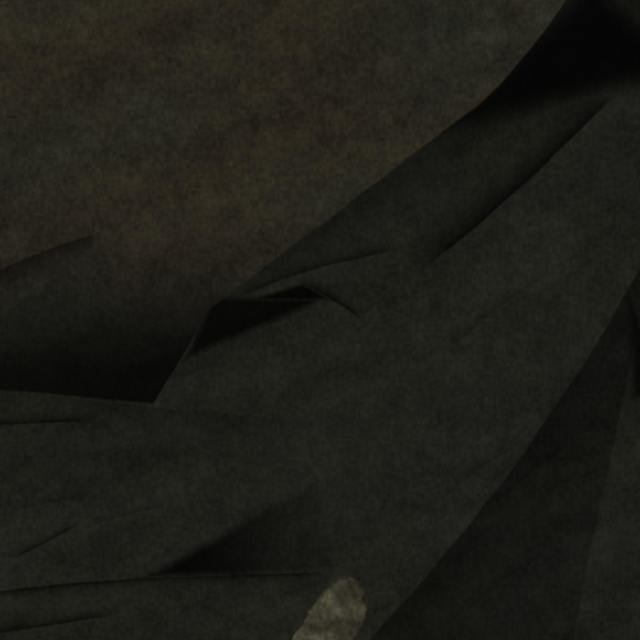
This texture is drawn by a WebGL 1 fragment shader. Its source:

```glsl
precision highp float;
// Dim, creased cloth: a brown upper sheet overlaps olive-grey sheets below it.
// Each fold is a one-sided shadow along a bent line, pockets are soft triangles,
// and value noise adds slanted stains, mottling and a fine weave.
uniform vec2 u_resolution;

#define BROWN vec3(0.156, 0.145, 0.113)
#define OLIVE vec3(0.117, 0.118, 0.098)
#define SHADE vec3(0.058, 0.060, 0.049)
#define BLACK vec3(0.022, 0.023, 0.021)
#define STRAW vec3(0.245, 0.232, 0.190)
#define EDGE 0.0025
#define GRAIN 0.21
#define MOTTLE 0.36
#define STAIN 0.42
#define FAINT_CREASES 9

float hash(vec2 p) {
  vec3 q = fract(vec3(p.xyx) * 0.1031);
  q += dot(q, q.yzx + 33.33);
  return fract((q.x + q.y) * q.z);
}

float noise(vec2 p) {
  vec2 i = floor(p), f = fract(p);
  f = f * f * (3.0 - 2.0 * f);
  return mix(mix(hash(i), hash(i + vec2(1, 0)), f.x),
             mix(hash(i + vec2(0, 1)), hash(i + vec2(1, 1)), f.x), f.y);
}

float fbm(vec2 p) {
  float sum = 0.0, amp = 0.5;
  for (int i = 0; i < 4; i++) {
    sum += amp * noise(p);
    p = mat2(1.6, 1.2, -1.2, 1.6) * p + 7.3;
    amp *= 0.5;
  }
  return sum;
}

// Signed distance to the line a->b, positive on its left.
float leftOf(vec2 p, vec2 a, vec2 b) {
  vec2 d = normalize(b - a);
  return dot(p - a, vec2(-d.y, d.x));
}

// Shadow on the left of a->b: sharp at the line, fading over width.
float fold(vec2 p, vec2 a, vec2 b, float bend, float width) {
  vec2 d = b - a;
  float t = dot(p - a, d) / dot(d, d);
  float s = leftOf(p, a, b) - bend * 4.0 * t * (1.0 - t);
  float taper = smoothstep(0.0, 0.18, t) * (1.0 - smoothstep(0.82, 1.0, t));
  return smoothstep(-EDGE, EDGE, s) * exp(-max(s, 0.0) / width) * taper;
}

// Soft triangle with counter-clockwise corners.
float pocket(vec2 p, vec2 a, vec2 b, vec2 c, float soft) {
  float inside = min(leftOf(p, a, b), min(leftOf(p, b, c), leftOf(p, c, a)));
  return smoothstep(-EDGE, soft, inside);
}

// Height of the lower rim of the upper sheet.
float rim(float x) {
  float flare = max(x - 0.74, 0.0);
  return 0.39 - 0.083 * min(x, 0.24) + 1.7 * clamp(x - 0.24, 0.0, 0.085)
       + 0.763 * max(x - 0.325, 0.0) + 3.0 * flare * flare;
}

void main() {
  vec2 uv = gl_FragCoord.xy / u_resolution;
  vec2 p = uv + 0.008 * (vec2(fbm(uv * 11.0), fbm(uv * 11.0 + 40.0)) - 0.47);
  float sheet = smoothstep(-EDGE, EDGE, (p.y - rim(p.x)) * 0.75);

  // Broad folds of the lower sheets
  float hollow = smoothstep(0.0, 0.08, leftOf(p, vec2(0.32, 0.45), vec2(0.95, 0.84)));
  float dim = 0.55 * hollow * smoothstep(0.24, 0.34, p.x);
  dim = max(dim, 0.85 * fold(p, vec2(1.10, 0.77), vec2(0.45, -0.13), 0.05, 0.30));
  float rightPanel = smoothstep(-EDGE, EDGE, leftOf(p, vec2(0.99, 0.46), vec2(0.92, 0.12)));
  dim *= 1.0 - 0.85 * rightPanel;
  dim = max(dim, 0.4 * fold(p, vec2(0.48, 0.342), vec2(-0.09, 0.397), 0.0, 0.04));

  // Pockets
  float dark = pocket(p, vec2(0.62, 0.755), vec2(1.12, 0.88), vec2(0.92, 1.06), 0.05);
  dark = max(dark, 0.9 * pocket(p, vec2(0.28, 0.43), vec2(0.53, 0.54), vec2(0.33, 0.54), 0.014));
  dark = max(dark, pocket(p, vec2(0.38, 0.53), vec2(0.52, 0.53), vec2(0.475, 0.56), 0.008));
  dark = max(dark, pocket(p, vec2(0.20, 0.09), vec2(0.54, 0.10), vec2(0.50, 0.26), 0.02)
                   * (1.0 - 0.8 * smoothstep(0.28, 0.5, p.x)));
  dark = max(dark, 0.85 * pocket(p, vec2(0.974, 0.57), vec2(0.98, 0.37), vec2(1.06, 0.38), 0.02));
  dark = max(dark, 0.9 * fold(p, vec2(0.65, 0.57), vec2(0.98, 0.87), -0.008, 0.028));

  // Narrow creases
  dark = max(dark, fold(p, vec2(0.46, 0.564), vec2(0.565, 0.498), 0.003, 0.006));
  dark = max(dark, 0.7 * fold(p, vec2(0.36, 0.53), vec2(0.63, 0.61), 0.01, 0.012));
  dark = max(dark, 0.85 * fold(p, vec2(0.55, 0.105), vec2(-0.10, 0.063), -0.012, 0.007));
  dark = max(dark, 0.85 * fold(p, vec2(-0.06, 0.335), vec2(0.15, 0.342), 0.0, 0.006));
  dark = max(dark, 0.8 * fold(p, vec2(0.02, 0.125), vec2(0.13, 0.185), 0.0, 0.005));
  dark = max(dark, 0.8 * fold(p, vec2(-0.06, 0.005), vec2(0.19, 0.04), 0.0, 0.007));
  for (int i = 0; i < FAINT_CREASES; i++) {
    float k = float(i) + 1.0;
    vec2 a = vec2(hash(vec2(k, 3.1)), 0.5 * hash(vec2(k, 8.7)));
    vec2 run = vec2(0.14, 0.02 + 0.12 * a.x);
    dark = max(dark, 0.25 * fold(p, a, a + run, 0.005, 0.008));
  }
  vec3 lower = mix(mix(OLIVE, SHADE, dim), BLACK, dark);

  // Straw-coloured scrap at the bottom
  vec2 q = p - vec2(0.515, 0.025);
  q = vec2(q.x - 0.45 * q.y, q.y) / vec2(0.044, 0.078);
  float scrap = 1.0 - smoothstep(0.92, 1.08, length(q) + 0.8 * (fbm(uv * 28.0) - 0.47));
  lower = mix(lower, STRAW * (0.55 + 0.85 * fbm(uv * 45.0)), scrap);

  // Upper sheet sinks into shadow near its lower left rim
  float sink = 1.0 - smoothstep(0.38, 0.65, p.y - 0.10 * p.x);
  vec3 upper = mix(OLIVE, BROWN, smoothstep(0.42, 0.72, p.y));
  upper = mix(upper, SHADE * 0.65, sink * sink);
  upper = mix(upper, SHADE, 0.75 * fold(p, vec2(0.17, 0.64), vec2(-0.08, 0.54), -0.006, 0.018));
  vec3 color = mix(lower, upper, sheet);

  // Slanted stains, warm and green tints, mottling and weave
  vec2 slant = vec2(dot(uv, vec2(0.92, 0.38)), dot(uv, vec2(-0.38, 0.92)));
  float stain = fbm(slant * vec2(5.0, 17.0)) - 0.47;
  float tint = fbm(slant * vec2(4.0, 9.0) + 20.0) - 0.47;
  float weave = noise(uv * vec2(150.0, 230.0)) + noise(uv * vec2(260.0, 120.0)) - 1.0;
  color *= 1.0 + STAIN * stain + GRAIN * weave + MOTTLE * (fbm(uv * 38.0) - 0.47);
  color *= 1.0 + tint * mix(vec3(-0.05, 0.06, -0.25), vec3(0.22, -0.05, -0.12), sheet);
  gl_FragColor = vec4(color, 1.0);
}
```
